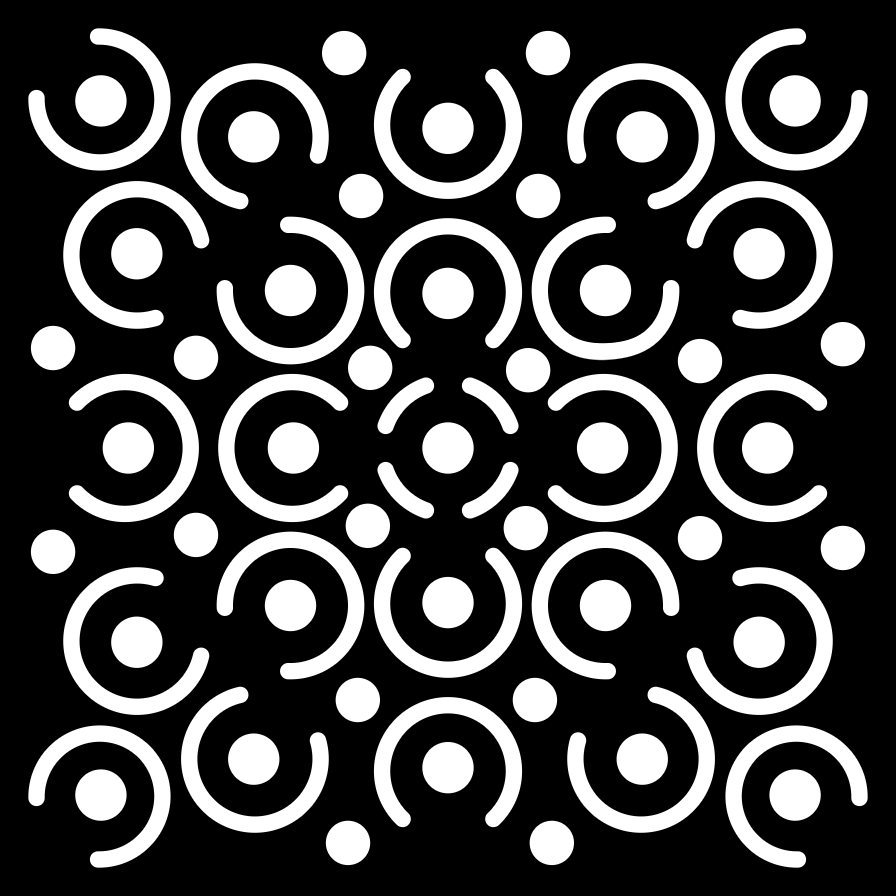
A WebGL 2 fragment shader for this pattern:

```glsl
#version 300 es
precision highp float;
// White open rings, each around a solid disc, with small dots between them on black.
// Rings come from one eighth of the plane, mirrored about the axes and diagonals;
// the small dots come from one quarter, turned four times about the centre.

uniform vec2 u_resolution;
out vec4 fragColor;

float disc(vec2 p, vec2 center, float radius) {
    return length(p - center) - radius;
}

// Round-capped ring with a gap facing gapAngle, spanning halfGap to each side (degrees).
float openRing(vec2 p, vec2 center, float radius, float gapAngle, float halfGap) {
    float a = radians(gapAngle), g = radians(halfGap);
    vec2 axis = vec2(cos(a), sin(a));
    vec2 d = p - center;
    vec2 q = vec2(dot(d, axis), abs(d.x * axis.y - d.y * axis.x));
    vec2 tip = vec2(cos(g), sin(g));
    bool inGap = q.y * tip.x < q.x * tip.y;
    return (inGap ? length(q - radius * tip) : abs(length(q) - radius)) - 7.0;
}

// Mirror the plane into the wedge 0 <= x <= y.
vec2 foldEighth(vec2 p) {
    p = abs(p);
    return p.x > p.y ? p.yx : p;
}

float ringField(vec2 p) {
    vec2 f = foldEighth(p);
    // Centre ring, broken at the four axes
    float d = openRing(f, vec2(0.0), 56.7, 90.0, 19.5);
    // Pairs along the axes
    d = min(d, openRing(f, vec2(0.0, 133.5), 56.5, -90.0, 43.5));
    d = min(d, openRing(f, vec2(0.0, 277.0), 56.5, 90.0, 43.5));
    // Pairs along the diagonals
    d = min(d, openRing(f, vec2(135.0), 56.3, 45.0, 43.0));
    d = min(d, openRing(f, vec2(299.0, 298.5), 54.2, 45.0, 44.0));
    // Rings beside the corners
    return min(d, openRing(f, vec2(165.5, 266.5), 56.3, -120.4, 43.3));
}

float discField(vec2 p) {
    vec2 f = foldEighth(p);
    float d = disc(f, vec2(0.0), 22.0);
    d = min(d, disc(f, vec2(0.0, 132.5), 22.0));
    d = min(d, disc(f, vec2(0.0, 274.0), 22.0));
    d = min(d, disc(f, vec2(135.0), 22.0));
    d = min(d, disc(f, vec2(297.5), 22.0));
    return min(d, disc(f, vec2(166.5, 266.7), 22.0));
}

float smallDotField(vec2 p) {
    float d = 1e4;
    for (int turn = 0; turn < 4; turn++) {
        d = min(d, disc(p, vec2(-66.7, 68.7), 19.0));
        d = min(d, disc(p, vec2(-74.5, 216.0), 19.0));
        d = min(d, disc(p, vec2(77.3, 216.0), 19.0));
        d = min(d, disc(p, vec2(-89.0, 338.5), 19.0));
        d = min(d, disc(p, vec2(85.7, 338.5), 19.0));
        p = vec2(-p.y, p.x);
    }
    return d;
}

void main() {
    // The canvas spans 768 units, with the origin in its middle
    float unitsPerPixel = 768.0 / min(u_resolution.x, u_resolution.y);
    vec2 p = (gl_FragCoord.xy - 0.5 * u_resolution) * unitsPerPixel;

    // Slightly flatten the underside of the upper right inner ring
    vec2 dent = (p - vec2(139.0, 84.0)) / vec2(32.0, 22.0);
    float lift = 4.5 * smoothstep(66.0, 76.0, p.y) * exp(-dot(dent, dent));

    float d = ringField(p - vec2(0.0, lift));
    d = min(d, min(discField(p), smallDotField(p)));

    float ink = clamp(0.5 - d / unitsPerPixel, 0.0, 1.0);
    fragColor = vec4(vec3(ink), 1.0);
}
```
